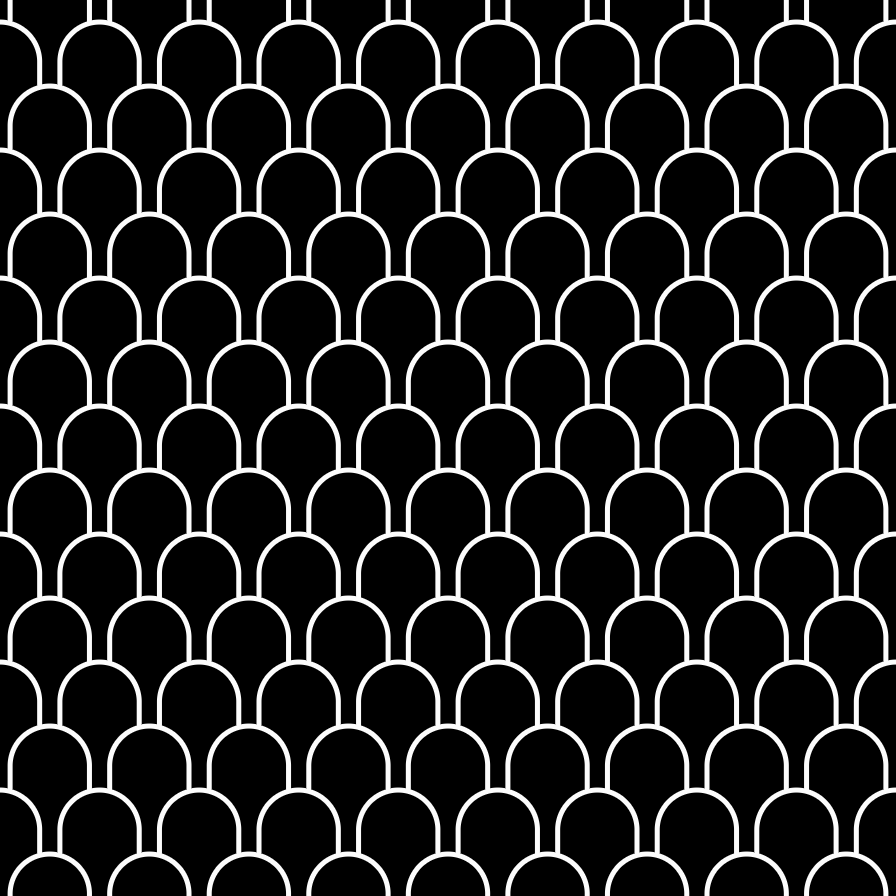
Write a WebGL 2 fragment shader that draws this pattern.

```glsl
#version 300 es
precision highp float;
// Overlapping rows of white outlined arches on black, like fish scales.
// Each arch is a half circle on straight legs; rows are painted from back
// to front, so each lower row hides the legs of the row above it.

uniform vec2 u_resolution;
out vec4 fragColor;

const float COLUMNS = 9.0;
const float ROWS = 14.0;      // even, so the half-column stagger wraps
const float RADIUS = 0.3984;  // lengths are in column widths

// Signed distance to an arch with its circle centre at 0, legs toward +y
float archDistance(vec2 q) {
    return length(vec2(q.x, min(q.y, 0.0))) - RADIUS;
}

void main() {
    vec2 uv = gl_FragCoord.xy / u_resolution;
    float pixel = COLUMNS / min(u_resolution.x, u_resolution.y);
    float rowStep = COLUMNS / ROWS;

    // Position in column widths, y running down from the first arch top
    vec2 p = vec2(uv.x, 1.0 - uv.y) * COLUMNS - vec2(0.0, 0.2215);
    float baseRow = floor(p.y / rowStep);

    // Paint the rows that can reach this point, back to front
    float ink = 0.0;
    for (int i = -1; i <= 1; i++) {
        float row = baseRow + float(i);
        float stagger = 0.5 * mod(row, 2.0);
        vec2 q = vec2(fract(p.x - stagger + 0.5) - 0.5,
                      p.y - row * rowStep - RADIUS);
        float d = archDistance(q);
        float outside = clamp(d / pixel + 0.5, 0.0, 1.0);
        float line = clamp((0.0252 - abs(d)) / pixel + 0.5, 0.0, 1.0);
        ink = max(ink * outside, line);
    }

    vec3 black = vec3(0.0);
    vec3 white = vec3(0.99);
    fragColor = vec4(mix(black, white, ink), 1.0);
}
```
